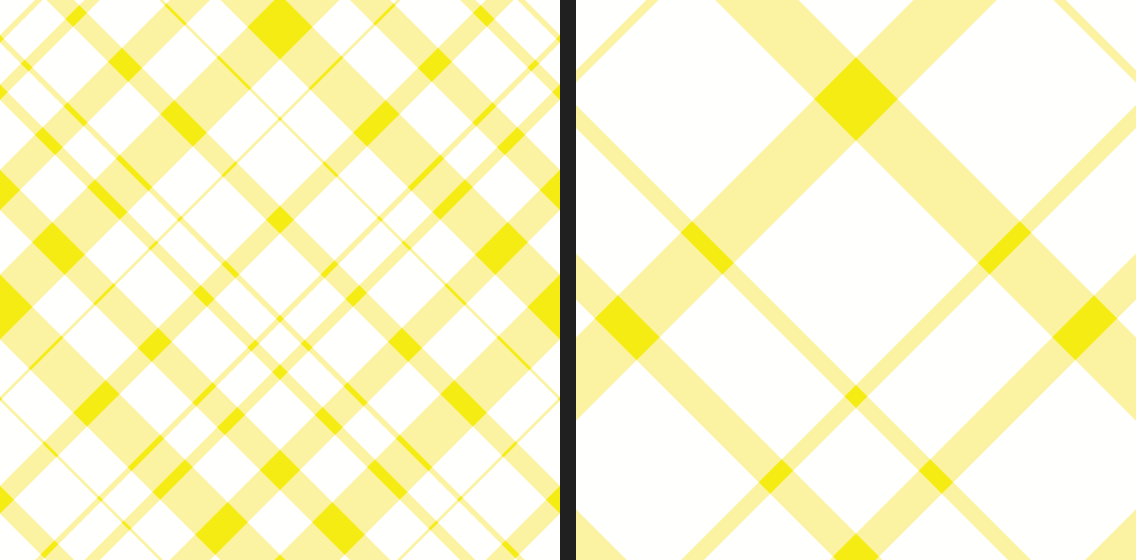
Left, the full canvas; right, a detail of the centre.
This pattern is drawn by a Shadertoy shader. Its source:

```glsl
// Diagonal plaid: one set of six yellow bands mirrored across itself, one repeat per tile.

const vec3 PAPER = vec3(1.0, 1.0, 0.996);
const vec3 SINGLE_LAYER = vec3(0.984, 0.949, 0.635);
const vec3 DOUBLE_LAYER = vec3(0.961, 0.925, 0.075);

// Each band: centre and half width, as fractions of the repeat
const int BAND_COUNT = 6;
const vec2 BANDS[BAND_COUNT] = vec2[BAND_COUNT](
    vec2(0.0693, 0.0068),
    vec2(0.1646, 0.0137),
    vec2(0.3392, 0.0360),
    vec2(0.5482, 0.0580),
    vec2(0.7122, 0.0036),
    vec2(0.8923, 0.0248)
);

// Shortest distance between two positions on a repeat of length 1
float wrappedDistance(float a, float b) {
    return abs(fract(a - b + 0.5) - 0.5);
}

// Smooth-edged coverage of one band
float bandCoverage(float position, vec2 band, float softness) {
    float inside = band.y - wrappedDistance(position, band.x);
    return clamp(inside / softness + 0.5, 0.0, 1.0);
}

// Coverage of the whole set of bands along one diagonal
float stripeSet(float position, float softness) {
    float coverage = 0.0;
    for (int i = 0; i < BAND_COUNT; i++) {
        coverage = max(coverage, bandCoverage(position, BANDS[i], softness));
    }
    return coverage;
}

void mainImage(out vec4 fragColor, in vec2 fragCoord) {
    vec2 uv = fragCoord / iResolution.xy;
    float softness = length(1.0 / iResolution.xy);

    // Both diagonals advance by whole repeats across the tile
    float rising = stripeSet(uv.x - uv.y, softness);
    float falling = stripeSet(-uv.x - uv.y, softness);

    // Overlapping bands deepen to a stronger yellow
    vec3 plain = mix(PAPER, SINGLE_LAYER, rising);
    vec3 crossed = mix(SINGLE_LAYER, DOUBLE_LAYER, rising);
    fragColor = vec4(mix(plain, crossed, falling), 1.0);
}
```
